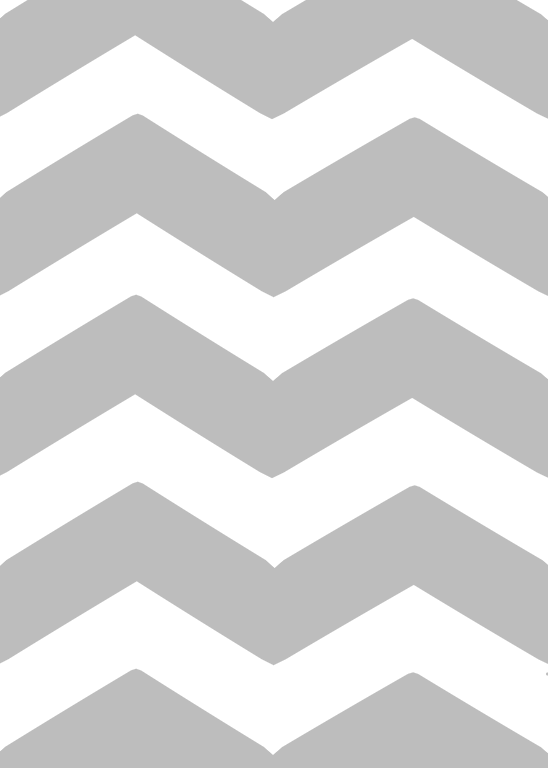
A Shadertoy shader for this pattern:

```glsl
// Broad grey chevron bands on white: two zigzags across, five slightly uneven rows down.

const vec2 SHEET = vec2(548.0, 768.0);   // design units, y pointing down
const vec3 PAPER = vec3(1.0);
const vec3 GREY = vec3(0.741);
const float PERIOD = 277.0;              // width of one zigzag
const float FIRST_VALLEY = -4.0;
const float PEAK_AT = 0.506;             // peak position within a zigzag
const float THICKNESS = 101.0;           // vertical band thickness
const float SLOPE_COS = 0.857;           // vertical to perpendicular distance

// Linear bump of half-width w centred on zero.
float tent(float d, float w) {
    return max(0.0, 1.0 - abs(d) / w);
}

// Signed distance along x to the nearest repeat of a corner.
float cornerOffset(float x, float corner) {
    float u = (x - corner) / PERIOD;
    return (u - floor(u + 0.5)) * PERIOD;
}

// Height of the zigzag above its valleys; it flattens a little to the right.
float zigzag(float x) {
    float u = fract((x - FIRST_VALLEY) / PERIOD);
    float rise = min(u / PEAK_AT, (1.0 - u) / (1.0 - PEAK_AT));
    float amplitude = 85.2 - 3.6 * (x - 136.0) / PERIOD;
    return rise * amplitude;
}

// Valley height of each row; lower rows are spaced wider.
float rowValley(float row) {
    return 19.5 + 178.0 * row + 3.0 * step(2.0, row) + 9.0 * max(row - 2.0, 0.0);
}

// Upper edge: small notches in the valleys, blunted peaks.
float upperEdge(float x) {
    float notch = 2.5 * tent(cornerOffset(x, FIRST_VALLEY), 9.0);
    float blunt = 1.4 * tent(cornerOffset(x, FIRST_VALLEY + PEAK_AT * PERIOD), 5.0);
    return -zigzag(x) + notch + blunt;
}

// Lower edge: crisp peaks, rounded valley tips.
float lowerEdge(float x) {
    float tip = 1.3 * tent(cornerOffset(x, FIRST_VALLEY), 12.0);
    return THICKNESS - zigzag(x) - tip;
}

// Antialiased coverage of a signed distance, positive inside.
float coverage(float d, float pixel) {
    return clamp(d / pixel + 0.5, 0.0, 1.0);
}

float band(vec2 p, float row, float pixel) {
    float x = p.x - 1.6 * mod(row, 2.0);   // alternate rows sit slightly right
    float y = p.y - rowValley(row);
    float d = min(y - upperEdge(x), lowerEdge(x + 1.0) - y);
    return coverage(d * SLOPE_COS, pixel);
}

void mainImage(out vec4 fragColor, in vec2 fragCoord) {
    vec2 uv = fragCoord / iResolution.xy;
    vec2 p = vec2(uv.x, 1.0 - uv.y) * SHEET;
    float pixel = SHEET.y / iResolution.y;

    float ink = 0.0;
    for (int i = 0; i < 5; i++) {
        ink = max(ink, band(p, float(i), pixel));
    }

    // Stray fleck at the right margin
    float fleck = 1.5 - length(p - vec2(547.5, 674.0));
    ink = max(ink, coverage(fleck, pixel));

    fragColor = vec4(mix(PAPER, GREY, ink), 1.0);
}
```
